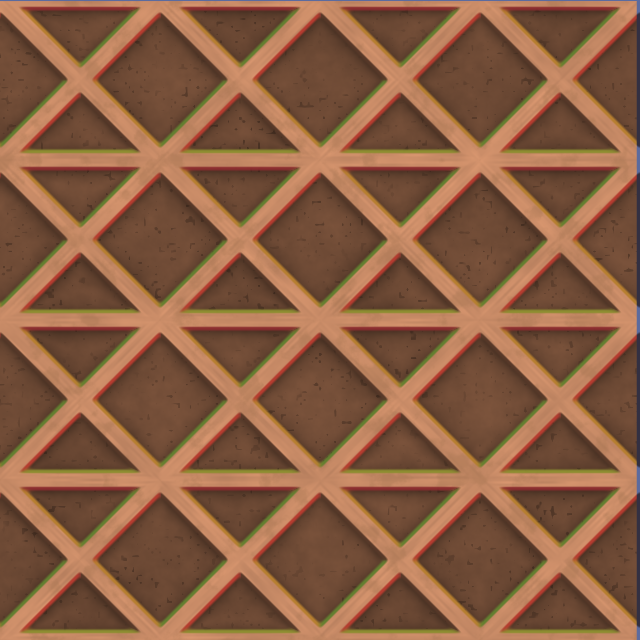
Reproduce this pattern procedurally as a WebGL 1 fragment shader.

```glsl
precision highp float;
// Clay-coloured lattice of level and diagonal bars over recessed brown panels.
// Three families of parallel lines merge by a soft minimum, which also yields the
// wall direction that tints each bevel; value noise adds grain, stains and specks.

uniform vec2 u_resolution;

#define REPEATS 4.0
#define LEVEL_HALF 0.043
#define DIAGONAL_HALF 0.049
#define CORNER_SOFTNESS 0.010
#define BEVEL_WIDTH 0.026
#define SHADOW_REACH 0.045
#define BAR_COLOR vec3(0.80, 0.555, 0.41)
#define PANEL_COLOR vec3(0.445, 0.30, 0.215)
#define MARGIN_DARK vec3(0.20, 0.19, 0.26)
#define MARGIN_LIGHT vec3(0.36, 0.42, 0.62)
#define MARGIN_SIZE vec2(0.0052, 0.0018)

float hash(vec2 p) {
  return fract(sin(dot(p, vec2(127.1, 311.7))) * 43758.5453);
}

float noise(vec2 p) {
  vec2 cell = floor(p);
  vec2 f = fract(p);
  f = f * f * (3.0 - 2.0 * f);
  float low = mix(hash(cell), hash(cell + vec2(1.0, 0.0)), f.x);
  float high = mix(hash(cell + vec2(0.0, 1.0)), hash(cell + vec2(1.0, 1.0)), f.x);
  return mix(low, high, f.y);
}

float fbm(vec2 p) {
  float sum = 0.0;
  float amplitude = 0.5;
  for (int i = 0; i < 5; i++) {
    sum += amplitude * noise(p);
    p = mat2(1.6, 1.2, -1.2, 1.6) * p + 7.3;
    amplitude *= 0.5;
  }
  return sum;
}

// Returns wall direction (xy), depth into the panel (z) and bar grain (w).
vec4 lattice(vec2 p) {
  float total = 0.0;
  float grain = 0.0;
  vec2 wall = vec2(0.0);
  for (int i = 0; i < 3; i++) {
    bool level = i == 1;
    float angle = 0.785398 * (float(i) + 1.0);
    vec2 normal = vec2(cos(angle), sin(angle));
    float spacing = level ? 1.0 : 0.707107;
    float across = dot(p, normal);
    float along = dot(p, vec2(-normal.y, normal.x));
    float offset = across - spacing * floor(across / spacing + 0.5);
    float depth = abs(offset) - (level ? LEVEL_HALF : DIAGONAL_HALF);
    float weight = exp(-depth / CORNER_SOFTNESS);
    total += weight;
    wall -= weight * normal * sign(offset);
    grain += weight * noise(vec2(along * 5.0 + float(i) * 17.0, across * 65.0));
  }
  return vec4(wall / total, -CORNER_SOFTNESS * log(total), grain / total);
}

vec3 panelSurface(vec2 p, float depth, vec2 wall) {
  float stain = fbm(p * 2.6 + 3.0);
  float fine = fbm(p * 17.0);
  vec3 color = PANEL_COLOR * (0.82 + 0.26 * stain + 0.12 * fine);
  color *= 1.0 - 0.28 * smoothstep(0.80, 0.92, noise(p * 42.0)) * noise(p * 5.0);
  float shadow = exp(-max(depth - 0.015, 0.0) / SHADOW_REACH);
  return color * (1.0 - shadow * (0.34 + 0.10 * wall.y));
}

vec3 barSurface(vec2 p, float depth, float grain) {
  float stain = fbm(p * 5.0 + 20.0);
  vec3 color = BAR_COLOR * (0.87 + 0.13 * stain + 0.10 * grain);
  float scuff = smoothstep(0.50, 0.72, fbm(p * 9.0 + 41.0));
  color = mix(color, vec3(0.64, 0.45, 0.31), 0.38 * scuff);
  // Joints are deeper inside the bars and gather a little dirt.
  float joint = smoothstep(0.052, 0.066, -depth);
  return mix(color, vec3(0.67, 0.47, 0.32), 0.35 * joint);
}

// Red grows toward left-facing walls, green toward lower ones.
vec3 bevelTint(vec2 wall) {
  return vec3(0.57 - 0.25 * wall.x, 0.38 - 0.20 * wall.y, 0.19);
}

void main() {
  vec2 uv = gl_FragCoord.xy / u_resolution;
  vec2 p = uv * REPEATS;
  float pixel = REPEATS / min(u_resolution.x, u_resolution.y);
  float soft = max(pixel, 0.007);

  vec4 shape = lattice(p);
  float depth = shape.z;
  float bar = 1.0 - smoothstep(-soft, soft, depth);

  // Panel, then coloured bevel, then raised bar.
  vec3 color = panelSurface(p, depth, shape.xy);
  float bevel = 1.0 - smoothstep(BEVEL_WIDTH * 0.45, BEVEL_WIDTH * 1.25, depth);
  float darkWall = smoothstep(0.3, 1.0, shape.x + shape.y);
  vec3 tint = mix(bevelTint(shape.xy), vec3(0.33, 0.22, 0.15), 0.7 * darkWall * step(0.2, shape.x));
  color = mix(color, tint, 0.92 * bevel);
  color = mix(color, barSurface(p, depth, shape.w), bar);

  // Thin cool margin along the right and top sides.
  vec2 inset = 1.0 - uv - MARGIN_SIZE;
  vec2 edge = 1.0 - smoothstep(-0.5 / u_resolution, 0.5 / u_resolution, inset);
  vec3 margin = mix(MARGIN_DARK, MARGIN_LIGHT, bar);
  color = mix(color, margin, max(edge.x, edge.y));

  gl_FragColor = vec4(color, 1.0);
}
```
